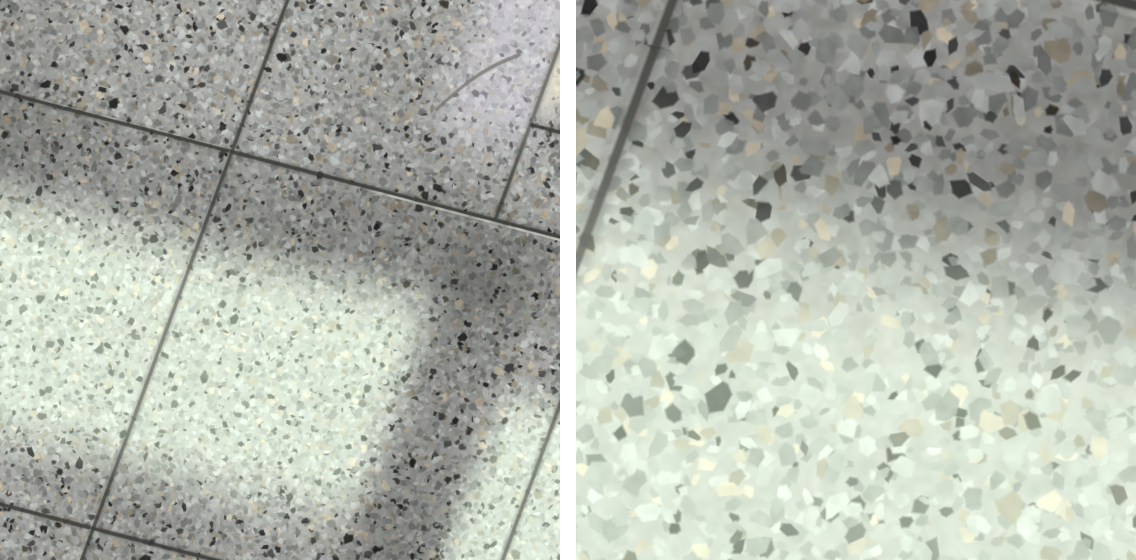
Left: the whole. Right: its middle third, enlarged.
This texture is drawn by a Shadertoy shader. Its source:

```glsl
float hash(vec2 p) {
    vec3 q = fract(p.xyx * vec3(.1031, .1030, .0973));
    q += dot(q, q.yzx + 33.33);
    return fract((q.x + q.y) * q.z);
}

float noise(vec2 p) {
    vec2 i = floor(p), f = fract(p);
    f = f * f * (3. - 2. * f);
    return mix(mix(hash(i), hash(i + vec2(1, 0)), f.x),
               mix(hash(i + vec2(0, 1)), hash(i + vec2(1, 1)), f.x), f.y);
}

mat2 rotation(float a) {
    return mat2(cos(a), sin(a), -sin(a), cos(a));
}

// Soft-edged interval from a to b
float band(float x, float a, float b, float soft) {
    return smoothstep(a - soft, a + soft, x) * (1. - smoothstep(b - soft, b + soft, x));
}

float segment(vec2 p, vec2 a, vec2 b) {
    vec2 ab = b - a;
    return length(p - a - ab * clamp(dot(p - a, ab) / dot(ab, ab), 0., 1.));
}

// Irregular convex stone, at most .34 in radius
float stoneDistance(vec2 p, vec2 seed) {
    float d = length(p) - .34;
    p *= rotation(6.283 * hash(seed + 3.1));
    p.y *= 1. + .8 * hash(seed + 5.7);
    float size = mix(.11, .23, hash(seed + 8.3));
    for (float i = 0.; i < 6.; i++) {
        float a = 1.047 * (i + .7 * hash(seed + i * 7.9));
        d = max(d, dot(p, vec2(cos(a), sin(a))) - size * mix(.7, 1.2, hash(seed + i * 11.3 + 2.)));
    }
    return d;
}

// Overlapping layers of scattered stones in cement
vec3 terrazzo(vec2 p, float blur) {
    vec3 color = vec3(.61, .61, .595) + .07 * (noise(p * 95.) - .5) + .05 * (noise(p * 210.) - .5);
    for (float k = 0.; k < 15.; k++) {
        float scale = 46. - 1.5 * k;
        vec2 q = rotation(k * 2.4) * p * scale + k * 17.3;
        vec2 seed = floor(q) + 200. + k * 61.;
        vec2 jitter = .32 * (vec2(hash(seed), hash(seed + 41.7)) - .5);
        float d = stoneDistance(fract(q) - .5 - jitter, seed) / scale;
        float t = hash(seed + 23.9);
        float tone = t < .1 ? .12 + 2. * t : .40 + .35 * t;
        vec3 tint = mix(vec3(.98, 1., .98), vec3(1.06, 1., .88), step(.86, hash(seed + 71.3)));
        float cover = (1. - smoothstep(-blur, blur, d)) * step(hash(seed + 13.1), .85);
        color = mix(color, tone * tint * (.94 + .12 * noise(p * 160.)), cover * .92);
    }
    return color;
}

void mainImage(out vec4 fragColor, in vec2 fragCoord) {
    vec2 p = fragCoord / iResolution.y;
    float px = 1. / iResolution.y;

    // Slanted floor axes, measured from the main tile corner
    vec2 o = p - vec2(.414, .729);
    float col = o.x - .368 * o.y;
    float row = o.y + .26 * o.x;
    float wobble = .04 * (noise(p * 3. + 4.) - .5);

    vec3 stone = terrazzo(p, .0007 + px);

    // Shadow between the reflections
    float shade = .92 + .18 * noise(p * 4. + 9.);
    shade *= 1. - .1 * band(row, -.17, .01, .05);
    shade *= 1. - .13 * band(col, .46, .62, .04) * (1. - smoothstep(-.1, .05, row));
    vec3 color = stone * shade;

    // Window reflections wash out the stones
    float r = row + wobble, c = col + wobble;
    float pool = band(r, -.61, -.19, .085) * (1. - smoothstep(.38, .5, c));
    pool = max(pool, smoothstep(.59, .69, c) * (1. - smoothstep(-.38, -.26, r)));
    color = mix(color, vec3(.88, .92, .865) + (stone - .6) * .75, pool * .97);
    float sheen = band(c, .34, .52, .05) * smoothstep(.04, .2, r);
    color = mix(color, vec3(.81, .80, .83) + (stone - .6) * .5, sheen * .8);
    float corner = smoothstep(.5, .53, col) * smoothstep(.17, .27, r);
    color = mix(color, vec3(.92, .90, .83) + (stone - .6) * .4, corner * .9);

    // Joints: rows, then columns whose spacing differs above the main joint
    float rowPitch = .737;
    float across = abs(row - rowPitch * round(row / rowPitch)) * .968;
    if (col > .515 && row > .05) across = abs(row - .187) * .968;
    float colPitch = row > 0. ? .515 : .752;
    float along = abs(col - colPitch * round(col / colPitch)) * .938;
    float grit = noise(p * 70.);
    float alongInk = 1. - smoothstep(.0012, .0033 + px, along);
    float acrossInk = 1. - smoothstep(.0012, .0036 + px, across + .001 * (grit - .5));
    color *= 1. - .16 * (1. - smoothstep(.002, .012, min(across, along)));
    color = mix(color, mix(vec3(.27, .27, .255), vec3(.48, .49, .46), max(pool, sheen)), alongInk * .85);
    color = mix(color, vec3(.23, .23, .215), acrossInk * .85);

    // Worn bright lip beside the joints
    float lip = band(row, -.0075, -.003, .0015) * smoothstep(.55, .72, p.x);
    lip = max(lip, band(row, .003, .006, .0015) * band(p.x, .06, .4, .04) * .5);
    lip = max(lip, band(col, -.006, -.003, .0015) * step(row, 0.) * .35);
    color = mix(color, vec3(.80, .80, .77), lip * (.35 + .55 * grit));

    // Bowed scratch in the sheen
    float bow = .012 * sin(3.14 * clamp((p.x - .78) / .147, 0., 1.));
    float scratch = segment(p - vec2(0., bow), vec2(.78, .805), vec2(.927, .902));
    color = mix(color, vec3(.46, .45, .43), .75 * (1. - smoothstep(.001, .0035 + px, scratch)));

    fragColor = vec4(clamp(color, 0., 1.), 1.);
}
```
